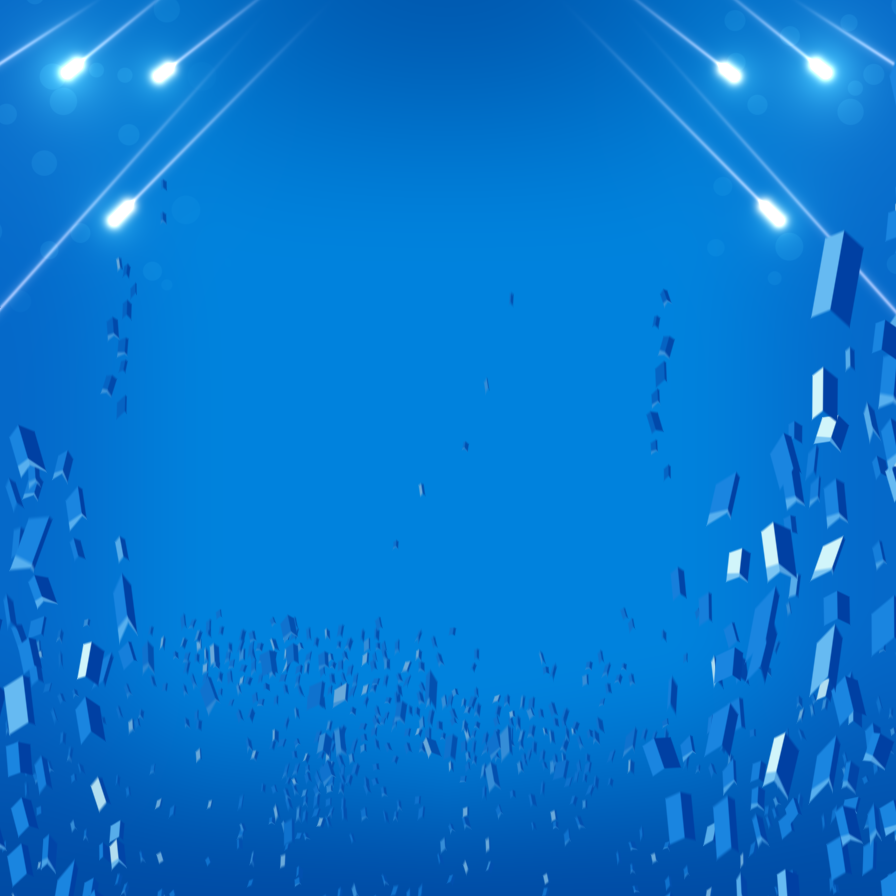
This background is drawn by a three.js fragment shader. Its source:

```glsl
// Blue stage backdrop with comet lights in the upper corners and drifting glass blocks below.
varying vec2 vUv;

const vec3 MID_BLUE = vec3(0., .51, .865);
const vec3 TOP_BLUE = vec3(0., .35, .69);
const vec3 SIDE_BLUE = vec3(.02, .40, .78);
const vec3 FLOOR_BLUE = vec3(0., .29, .64);
const vec3 HALO_BLUE = vec3(.22, .52, .85);
const vec3 BEAM_TINT = vec3(.62, .60, .95);
const vec3 FACE_BLUE = vec3(.10, .52, .88);
const vec3 SHADE_BLUE = vec3(0., .25, .64);
const vec3 PALE_FACE = vec3(.40, .73, .95);
const vec3 WHITE_FACE = vec3(.82, .96, .98);
const float AXIS = .4985;  // mirror axis of the lights
const float EDGE = .0011;  // edge softness
const float BIG_CELL = .060;
const float MEDIUM_CELL = .031;
const float TINY_CELL = .0125;

float hash(vec2 p) {
  return fract(sin(dot(p, vec2(127.1, 311.7))) * 43758.5);
}

float fall(float a, float b, float x) {
  return 1. - smoothstep(a, b, x);
}

float bell(float d, float width) {
  return exp(-d * d / (width * width));
}

float segment(vec2 p, vec2 a, vec2 b) {
  vec2 ab = b - a;
  return length(p - a - ab * clamp(dot(p - a, ab) / dot(ab, ab), 0., 1.));
}

// Offset to one of the nine cells around a point
vec2 neighbour(int k) {
  return vec2(mod(float(k), 3.), floor(float(k) / 3.)) - 1.;
}

vec3 backdrop(vec2 p) {
  vec3 col = mix(MID_BLUE, SIDE_BLUE, .9 * smoothstep(.24, .50, p.x));
  col = mix(col, TOP_BLUE, bell(p.x, .36) * smoothstep(.70, 1.04, p.y));
  return mix(col, FLOOR_BLUE, fall(-.04, .24 + .2 * p.x, p.y));
}

// Tapering light beam from a towards b
vec3 beam(vec2 p, vec2 a, vec2 b) {
  float d = segment(p, a, b);
  float fade = fall(0., 1., length(p - a) / length(b - a));
  return BEAM_TINT * fade * (.75 * bell(d, .0022) + .2 * bell(d, .007));
}

// Bright head with a beam behind it
vec3 comet(vec2 p, vec2 head, vec2 end, float halo) {
  float d = length(p - head);
  float core = bell(segment(p, head, mix(head, end, .06)), .0095);
  return beam(p, head, end) + 1.25 * core
    + HALO_BLUE * (.45 * bell(d, .026) + halo * bell(d, .055));
}

// Faint lens discs near the lights
float bokeh(vec2 uv) {
  float cell = .06, light = 0.;
  for (int k = 0; k < 9; k++) {
    vec2 id = floor(uv / cell) + neighbour(k);
    vec2 c = (id + vec2(hash(id), hash(id + 7.3))) * cell;
    float zone = smoothstep(.24, .34, abs(c.x - AXIS)) * smoothstep(.62, .72, c.y);
    float r = mix(.007, .018, hash(id + 3.1));
    light += zone * step(hash(id + 11.9), .5) * fall(r - .002, r, length(uv - c));
  }
  return light;
}

// Prism folded along a vertical edge, some with a bright base; dim flattens it
vec3 block(vec3 col, vec2 p, vec2 size, vec2 seed, vec3 face, float dim) {
  float a = (hash(seed + 1.7) - .5) * .7;
  p = mat2(cos(a), -sin(a), sin(a), cos(a)) * p / size;
  float fold = mix(-.4, .7, hash(seed + 2.9));
  float y = p.y + abs(p.x - fold) * mix(.15, .55, hash(seed + 4.3));
  float soft = EDGE / size.x;
  float mask = fall(-soft, soft, max(abs(p.x) - 1., abs(y) - .8));
  vec3 paint = mix(face, SHADE_BLUE, smoothstep(fold - soft, fold + soft, p.x));
  float base = step(.6, hash(seed + 6.1)) * fall(-.55 - soft, -.55 + soft, y + p.x * .2);
  paint = mix(paint, PALE_FACE, base * .8);
  return mix(col, mix(paint, SIDE_BLUE * .94, dim), mask);
}

// Large blocks rise along both sides, higher on the right
float sideDensity(vec2 c) {
  float left = .145 * fall(.36, .62, c.y), right = .27 * fall(.30, .74, c.y);
  return max(step(c.x, left), step(1. - right, c.x)) * .66;
}

// Small debris swirls across the floor
float swarmDensity(vec2 c) {
  float d = segment(c, vec2(.22, .26), vec2(.44, .25));
  d = min(d, segment(c, vec2(.45, .22), vec2(.32, .10)));
  d = min(d, segment(c, vec2(.47, .20), vec2(.64, .16)));
  return .75 * bell(d, .042) + .12 * fall(.22, .40, c.y);
}

vec3 blockLayer(vec3 col, vec2 uv, float cell, float swarm, float share, float dim) {
  for (int k = 0; k < 9; k++) {
    vec2 id = floor(uv / cell) + neighbour(k), seed = id + cell * 91.;
    vec2 c = (id + .2 + .6 * vec2(hash(seed), hash(seed + 5.7))) * cell;
    if (hash(seed + 9.1) > share * mix(sideDensity(c), swarmDensity(c), swarm)) continue;
    vec2 size = cell * mix(vec2(.16, .32), vec2(.28, .66), vec2(hash(seed + 8.3), hash(seed + 3.7)));
    float tone = hash(seed + 12.4);
    vec3 face = tone > .9 ? WHITE_FACE : (tone > .76 ? PALE_FACE : FACE_BLUE);
    col = block(col, uv - c, size, seed, face, dim);
  }
  return col;
}

// Thin column of dark chips
vec3 chips(vec3 col, vec2 p, float height) {
  for (int k = 0; k < 8; k++) {
    vec2 seed = vec2(float(k), height * 40.);
    vec2 c = vec2(.03 * (hash(seed) - .5), height * float(k) / 7.);
    vec2 size = vec2(.0045, .0095) * mix(.7, 1.5, hash(seed + 2.));
    col = block(col, p - c, size, seed, SIDE_BLUE, .3);
  }
  return col;
}

void main() {
  vec2 p = vec2(abs(vUv.x - AXIS), vUv.y);
  vec3 col = backdrop(p);

  // Mirrored lights, screened over the backdrop
  vec3 light = HALO_BLUE * (.16 * bell(length(p - vec2(.42, .90)), .15) + .14 * bokeh(vUv));
  light += comet(p, vec2(.423, .919), vec2(.25, 1.059), .45);
  light += comet(p, vec2(.321, .915), vec2(.15, 1.048), .10);
  light += comet(p, vec2(.371, .754), vec2(.118, 1.01), .08);
  light += beam(p, vec2(.505, .648), vec2(.19, 1.)) + beam(p, vec2(.5, .928), vec2(.37, 1.012));
  col = 1. - (1. - col) * (1. - clamp(light, 0., 1.));

  // Debris from far to near
  col = blockLayer(col, vUv, TINY_CELL, 1., 1., .5);
  col = blockLayer(col, vUv, MEDIUM_CELL, 1., .4, .5);
  col = chips(col, vUv - vec2(.137, .55), .15);
  col = chips(col, vUv - vec2(.745, .475), .195);
  col = blockLayer(col, vUv, MEDIUM_CELL, 0., .4, .15);
  col = blockLayer(col, vUv, BIG_CELL, 0., 1., 0.);
  col = block(col, vUv - vec2(.937, .698), vec2(.022, .056), vec2(3., 8.), PALE_FACE, 0.);
  gl_FragColor = vec4(col, 1.);
}
```
